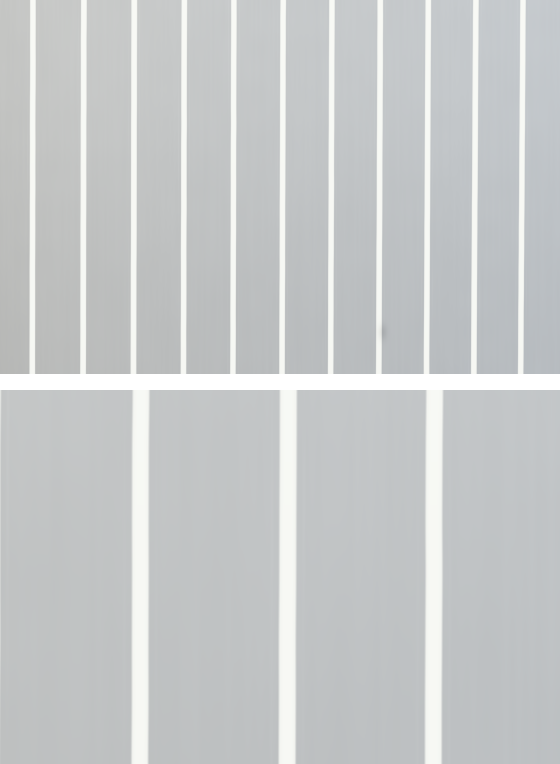
Top, the full canvas; bottom, a detail of the centre.
A Shadertoy shader for this pattern:

```glsl
// Pale grey cloth with eleven narrow off-white vertical stripes.
// Stripes are looped along a slightly compressing, leaning spacing; the ground
// is a soft vertical gradient with faint woven streaks and mottling.

float hash(vec2 p) {
    return fract(sin(dot(p, vec2(127.1, 311.7))) * 43758.5453);
}

float valueNoise(vec2 p) {
    vec2 cell = floor(p), f = fract(p);
    f = f * f * (3.0 - 2.0 * f);
    return mix(mix(hash(cell), hash(cell + vec2(1, 0)), f.x),
               mix(hash(cell + vec2(0, 1)), hash(cell + vec2(1, 1)), f.x), f.y);
}

// Centre of stripe i at height y: spacing narrows to the right, feet drift left
float stripeCentre(float i, float y) {
    float top = 0.0589 + 0.0912 * i - 0.00037 * i * i;
    return top - (0.0014 + 0.000028 * i * i) * (1.0 - y);
}

vec3 clothColour(vec2 uv) {
    // Light falls off toward the bottom; the tint cools toward the right
    vec3 colour = mix(vec3(0.724, 0.735, 0.740), vec3(0.778, 0.789, 0.793),
                      smoothstep(-0.1, 1.05, uv.y));
    colour += (uv.x - 0.5) * vec3(-0.014, 0.001, 0.024);
    colour -= 0.012 * smoothstep(0.12, 0.0, uv.x);

    // Long thread streaks and broad mottling
    float streaks = valueNoise(uv * vec2(260.0, 5.0)) - 0.5;
    float mottle = valueNoise(uv * vec2(24.0, 16.0)) - 0.5;
    return colour + 0.007 * streaks + 0.006 * mottle;
}

void mainImage(out vec4 fragColor, in vec2 fragCoord) {
    vec2 uv = fragCoord / iResolution.xy;
    float soft = max(0.0009, 0.75 / iResolution.x);
    vec3 colour = clothColour(uv);

    for (float i = 0.0; i < 11.0; i++) {
        float offset = uv.x - stripeCentre(i, uv.y);
        float wobble = 0.0003 * (valueNoise(vec2(i * 7.3, uv.y * 18.0)) - 0.5);
        float d = abs(offset + wobble);

        // Faint pale thread running beside each stripe
        float thread = smoothstep(0.0016, 0.0, abs(d - 0.0095));
        colour += 0.011 * thread * valueNoise(vec2(i * 3.1, uv.y * 9.0));

        // Off-white stripe, a touch dimmer toward its edges
        vec3 white = vec3(0.972, 0.978, 0.962) - 0.02 * smoothstep(0.002, 0.0055, d);
        white -= 0.008 * (1.0 - uv.y);
        float halfWidth = 0.0051 + 0.0003 * (hash(vec2(i, 4.0)) - 0.5);
        colour = mix(colour, white, 1.0 - smoothstep(-soft, soft, d - halfWidth));
    }

    // Small smudge low on the eighth stripe
    vec2 smudge = (uv - vec2(0.683, 0.112)) / vec2(0.008, 0.022);
    colour -= 0.07 * exp(-dot(smudge, smudge));

    fragColor = vec4(colour, 1.0);
}
```
